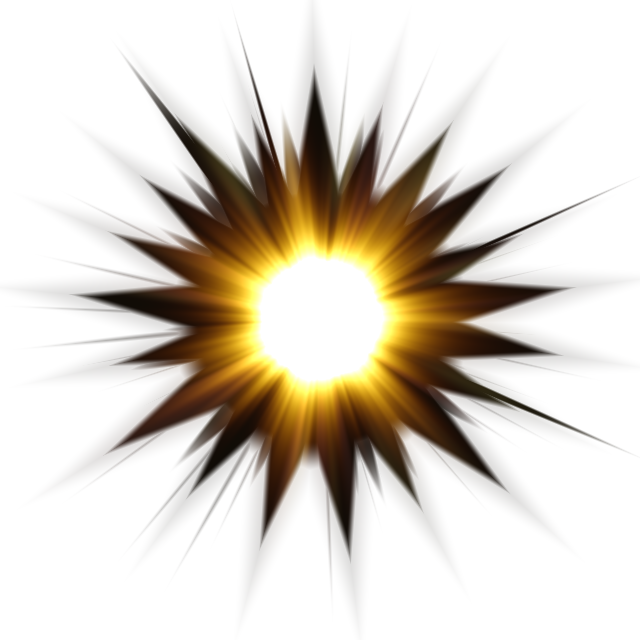
Reproduce this background procedurally as a three.js fragment shader.

```glsl
// Fiery starburst: white-hot core, golden flames and dark blurred spikes on white.
varying vec2 vUv;

const float TAU = 6.28319;
const vec2 CENTER = vec2(0.501, 0.501);

// Colours
const vec3 PAPER = vec3(1.0);
const vec3 SOOT = vec3(0.06, 0.045, 0.025);
const vec3 OLIVE = vec3(0.34, 0.31, 0.14);
const vec3 PLUM = vec3(0.24, 0.14, 0.13);
const vec3 FIRE_FALLOFF = vec3(1.0, 1.5, 5.0);
const float FIRE_GAIN = 1.4;

// Shape
const float CORE_RADIUS = 0.085;
const float BODY_RADIUS = 0.215;
const float BLADES = 20.0;
const float BLADE_REACH = 0.372;
const float BLADE_SLOPE = 0.2;
const float FLAME_LOBES = 7.0;

// Longest rays: direction in degrees, reach and taper
const vec4 RAY_ANGLE = vec4(126.8, 24.1, -23.4, 105.8);
const vec4 RAY_REACH = vec4(0.56, 0.58, 0.58, 0.53);
const vec4 RAY_SLOPE = vec4(0.04, 0.014, 0.02, 0.018);

float hash(float n, float seed) {
  return fract(sin(n * 12.9898 + seed * 78.233) * 4375.85);
}

// Smooth noise around the circle, with n cells per turn
float streaks(float angle, float n, float seed) {
  float t = angle / TAU * n;
  float id = floor(t);
  float f = smoothstep(0.0, 1.0, t - id);
  return mix(hash(mod(id, n), seed), hash(mod(id + 1.0, n), seed), f);
}

// Signed depth inside a straight spike that tapers to a point
float spikeDepth(float offset, float r, float reach, float slope) {
  float wrapped = mod(offset + TAU * 0.5, TAU) - TAU * 0.5;
  return slope * (reach - r) - abs(wrapped) * r;
}

// Cellular spikes: one jittered spike in each angular cell
float scatteredSpikes(float angle, float r, float n, float seed, vec2 reach, float slope) {
  float id = floor(angle / TAU * n);
  float cover = 0.0;
  for (int k = -1; k <= 1; k++) {
    float cell = id + float(k);
    float key = mod(cell, n);
    float axis = (cell + 0.2 + 0.6 * hash(key, seed)) * TAU / n;
    float tip = mix(reach.x, reach.y, hash(key, seed + 1.0));
    float depth = spikeDepth(angle - axis, r, tip, slope);
    float fade = 1.0 - smoothstep(0.65 * tip, tip, r);
    cover = max(cover, smoothstep(-0.002, 0.006, depth) * fade);
  }
  return cover;
}

// Main ring of unevenly spread blades: x is the solid part, y the soft shadow
vec2 bladeCover(float angle, float r) {
  float depth = -1.0;
  for (int k = 0; k < 20; k++) {
    float i = float(k);
    float sway = 7.0 * cos(TAU / BLADES * (i + 1.3))
               + 3.0 * cos(2.0 * TAU / BLADES * (i - 6.5));
    float axis = radians(2.5 + 360.0 / BLADES * i + sway);
    float reach = BLADE_REACH + 0.032 * cos(2.586 * i);
    depth = max(depth, spikeDepth(angle - axis, r, reach, BLADE_SLOPE));
  }
  return vec2(smoothstep(-0.004, 0.011, depth), smoothstep(-0.035, 0.01, depth));
}

float longRays(float angle, float r) {
  float cover = 0.0;
  for (int k = 0; k < 4; k++) {
    float depth = spikeDepth(angle - radians(RAY_ANGLE[k]), r, RAY_REACH[k], RAY_SLOPE[k]);
    float fade = 1.0 - smoothstep(0.6, 1.0, r / RAY_REACH[k]);
    cover = max(cover, smoothstep(-0.0015, 0.003, depth) * fade);
  }
  return cover;
}

void main() {
  vec2 p = vUv - CENTER;
  float r = length(p);
  float angle = atan(p.y, p.x + 0.00001);

  // Dark silhouette
  vec2 blades = bladeCover(angle, r);
  float body = 1.0 - smoothstep(BODY_RADIUS - 0.025, BODY_RADIUS + 0.03, r);
  float tufts = scatteredSpikes(angle, r, 34.0, 3.0, vec2(0.25, 0.36), 0.13);
  float needles = scatteredSpikes(angle, r, 46.0, 8.0, vec2(0.3, 0.52), 0.022);
  float cover = max(max(body, blades.x), 0.9 * tufts);
  cover = max(cover, max(longRays(angle, r), 0.4 * needles));
  cover = max(cover, 0.16 * blades.y);

  // Streaked surface of the blades
  float fine = streaks(angle, 150.0, 5.0);
  float broad = streaks(angle + 0.15 * r, 52.0, 11.0);
  float lit = smoothstep(0.45, 1.0, broad) * (0.65 + 0.35 * fine);
  lit *= smoothstep(0.12, 0.24, r) * (1.0 - 0.6 * smoothstep(0.28, 0.38, r));
  vec3 surface = mix(SOOT, OLIVE, lit);
  surface = mix(surface, PLUM, 0.45 * smoothstep(0.65, 1.0, streaks(angle, 64.0, 17.0)));

  // Flames leaving the core
  float lobe = 0.5 + 0.5 * cos(FLAME_LOBES * angle);
  float flicker = 0.65 * streaks(angle, 60.0, 23.0) + 0.35 * fine;
  float flameLength = 0.034 + 0.03 * lobe + 0.045 * flicker;
  float heat = exp(-pow(max(r - CORE_RADIUS, 0.0) / flameLength, 1.3));
  vec3 fire = FIRE_GAIN * pow(vec3(heat), FIRE_FALLOFF);

  vec3 color = mix(PAPER, surface + fire, cover);
  gl_FragColor = vec4(clamp(color, 0.0, 1.0), 1.0);
}
```
